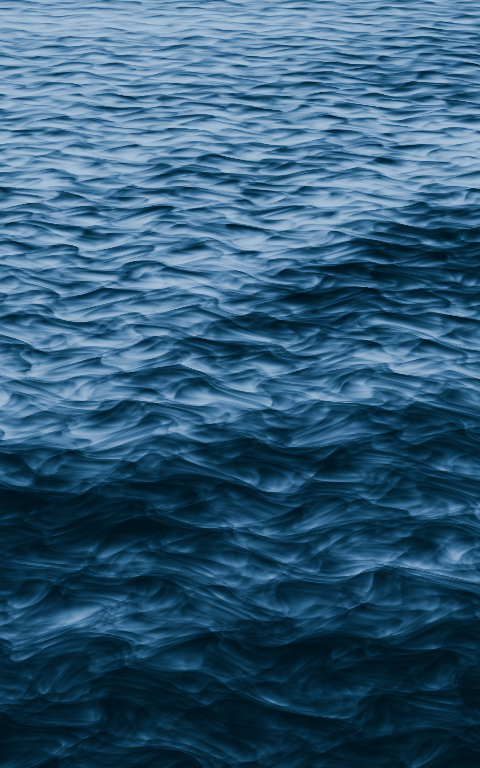
This texture is drawn by a Shadertoy shader. Its source:

```glsl
// Deep blue open sea in perspective, with wind ripples over slanting swells.

const float HORIZON = 1.4;       // height of the unseen horizon, in canvas heights
const float RIPPLE_SCALE = 42.0;
const float FORESHORTEN = 2.2;   // flattens the ripples vertically
const float SOFTNESS = 0.002;    // finest visible detail, in canvas heights
const int WAVE_COUNT = 20;

const vec3 SEA[8] = vec3[8](
    vec3(0.00, 0.07, 0.11), vec3(0.01, 0.12, 0.18),
    vec3(0.03, 0.20, 0.30), vec3(0.09, 0.29, 0.42),
    vec3(0.20, 0.41, 0.57), vec3(0.36, 0.54, 0.69),
    vec3(0.56, 0.68, 0.79), vec3(0.66, 0.76, 0.85));
const float STOPS[8] = float[8](0.0, 0.075, 0.24, 0.435, 0.63, 0.80, 0.94, 1.0);

// Colour ramp from shaded water to reflected sky
vec3 seaColor(float tone) {
    vec3 color = SEA[0];
    for (int i = 1; i < 8; i++) {
        float blend = clamp((tone - STOPS[i - 1]) / (STOPS[i] - STOPS[i - 1]), 0.0, 1.0);
        color = mix(color, SEA[i], blend);
    }
    return color;
}

// Bends straight wave fronts into short, irregular ones
vec2 meander(vec2 p) {
    p += vec2(0.9 * sin(0.61 * p.y + 1.3), 0.7 * sin(0.47 * p.x + 0.4));
    p += vec2(0.5 * sin(1.37 * p.y - 0.8 * p.x), 0.4 * sin(1.13 * p.x + 0.5 * p.y));
    return p;
}

// Slope towards the horizon of layered, sharp-crested sine waves
float rippleSlope(vec2 p, float footprint) {
    float slope = 0.0;
    float frequency = 1.1;
    float weight = 1.0;
    p = meander(p);
    for (int i = 0; i < WAVE_COUNT; i++) {
        float n = float(i);
        float angle = 1.05 * sin(n * 2.4 + 0.6) - 0.15;
        vec2 direction = vec2(sin(angle), cos(angle));
        float phase = dot(direction, p) * frequency + n * 4.37;
        float push = exp(sin(phase) - 1.0) * cos(phase);
        float detail = frequency * footprint;
        slope += push * direction.y * frequency * weight * exp(-0.15 * detail * detail);
        p -= direction * push * weight * 0.6;   // drag bends the finer waves
        weight *= 0.815;
        frequency *= 1.18;
    }
    return slope;
}

// Light back above a crest line, dark face below it
float swell(vec2 uv, float crestHeight, float tilt, float width) {
    float s = (uv.y - crestHeight - tilt * uv.x) / width;
    return 1.65 * s * exp(-0.5 * s * s);
}

// Soft spot of light or shade
float patchAt(vec2 uv, vec2 center, vec2 size) {
    vec2 q = (uv - center) / size;
    return exp(-dot(q, q));
}

// Uneven edge for the crest lines
float wobble(vec2 uv) {
    return 0.020 * sin(9.0 * uv.x + 1.0)
         + 0.012 * sin(23.0 * uv.x + 5.0 * uv.y + 2.0)
         + 0.007 * sin(43.0 * uv.x - 9.0 * uv.y);
}

// Broad light and shade across the water
float broadShade(vec2 uv) {
    vec2 bent = uv + vec2(0.0, wobble(uv));
    float shade = mix(-1.15, 1.0, uv.y);
    shade += mix(0.4, 0.9, smoothstep(0.1, 0.6, uv.x)) * swell(bent, 0.44, 0.50, 0.05);
    shade += 0.60 * swell(bent, 0.38, 0.15, 0.045);
    shade += 0.45 * swell(bent, 0.13, 0.12, 0.05);
    shade += 0.35 * swell(bent, 0.78, 0.04, 0.025);
    shade += 0.25 * swell(bent, 0.88, 0.03, 0.018);
    shade += 0.50 * patchAt(uv, vec2(0.05, 0.77), vec2(0.30, 0.22));
    shade += 0.35 * patchAt(uv, vec2(0.08, 0.48), vec2(0.18, 0.06));
    shade += 0.90 * patchAt(uv, vec2(0.15, 0.97), vec2(0.40, 0.015));
    shade -= 0.50 * patchAt(uv, vec2(0.05, 0.32), vec2(0.25, 0.07));
    shade -= 0.50 * patchAt(uv, vec2(0.55, 0.64), vec2(0.18, 0.06));
    shade -= 0.50 * patchAt(uv, vec2(0.62, 0.92), vec2(0.18, 0.06));
    shade -= 0.45 * patchAt(uv, vec2(0.62, 0.02), vec2(0.25, 0.14));
    return shade;
}

void mainImage(out vec4 fragColor, in vec2 fragCoord) {
    vec2 uv = fragCoord / iResolution.y;

    // Project the canvas onto the water plane
    float drop = HORIZON - uv.y;
    vec2 water = RIPPLE_SCALE * vec2(uv.x - 0.31, FORESHORTEN) / drop;
    float footprint = RIPPLE_SCALE * FORESHORTEN * SOFTNESS / (drop * drop);

    // Faces tilted towards the viewer are dark, backs catch the sky
    float contrast = mix(0.62, 1.2, smoothstep(0.25, 1.0, uv.y));
    float light = broadShade(uv) - contrast * rippleSlope(water, footprint);
    float tone = 1.0 / (1.0 + exp(-1.7 * light));

    fragColor = vec4(seaColor(tone), 1.0);
}
```
